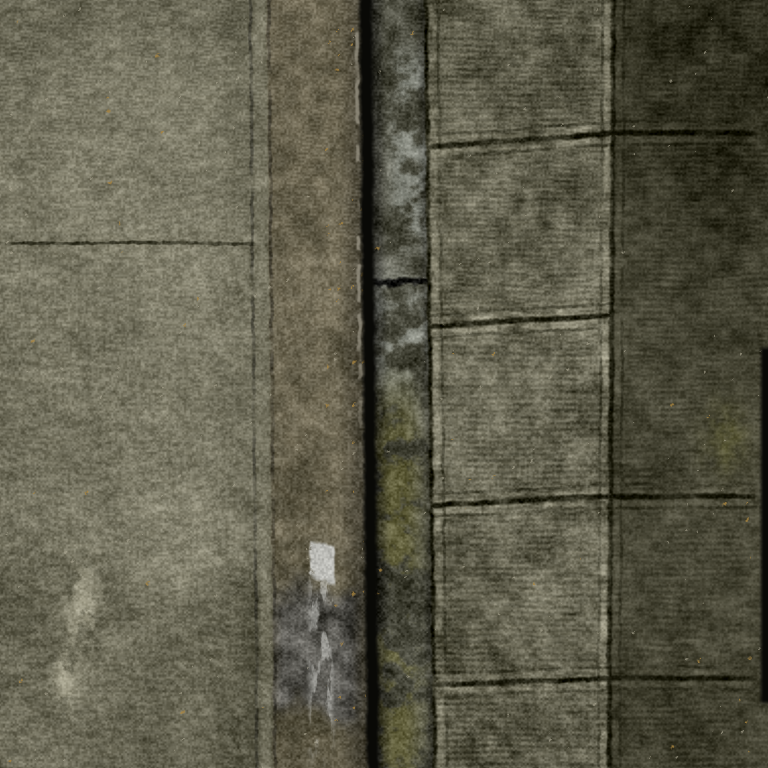
Give the GLSL for this texture, as a WebGL 2 fragment shader.

```glsl
#version 300 es
precision highp float;

uniform vec2 u_resolution;
out vec4 fragColor;

float hash(vec2 p) {
    return fract(sin(dot(p, vec2(127.1, 311.7))) * 43758.5);
}

float noise(vec2 p) {
    vec2 i = floor(p), f = fract(p);
    f = f * f * (3.0 - 2.0 * f);
    return mix(mix(hash(i), hash(i + vec2(1, 0)), f.x),
               mix(hash(i + vec2(0, 1)), hash(i + 1.0), f.x), f.y);
}

// Layered noise centred on zero
float fbm(vec2 p) {
    float sum = -0.48, amp = 0.5;
    for (int i = 0; i < 5; i++) {
        sum += amp * noise(p);
        p = p * 2.03 + 17.3;
        amp *= 0.5;
    }
    return sum;
}

// Soft mask that is 1 between lo and hi
float band(float x, float lo, float hi, float soft) {
    return smoothstep(lo - soft, lo + soft, x) * smoothstep(hi + soft, hi - soft, x);
}

float line(float d, float width) {
    return 1.0 - smoothstep(width * 0.2, width, abs(d));
}

float blob(vec2 p, vec2 center, vec2 radius) {
    vec2 q = (p - center) / radius;
    return exp(-dot(q, q));
}

vec3 concrete(float v) {
    return vec3(v, v * 0.98, v * 0.93 - 0.05);
}

// One jittered speck per cell, kept with the given chance
float specks(vec2 p, float cells, float chance) {
    p *= cells;
    vec2 id = floor(p);
    vec2 d = fract(p) - 0.25 - 0.5 * vec2(hash(id + 3.1), hash(id + 8.7));
    d += 0.25 * (noise(p * 7.0) - 0.5);
    float radius = 0.07 + 0.17 * hash(id + 5.3);
    return step(hash(id), chance) * line(length(d), radius);
}

void main() {
    vec2 uv = gl_FragCoord.xy / u_resolution;
    float wobble = fbm(uv * vec2(12, 40)) * 0.004 + (noise(uv * 150.0) - 0.5) * 0.002;
    float x = uv.x + wobble, y = uv.y;
    float cloud = fbm(uv * 5.0 + 4.0);
    float stain = fbm(uv * 20.0 + 31.0);
    float patchy = fbm(uv * 55.0 + 9.0);
    float mottle = stain + patchy;
    float grain = mix(noise(uv * 200.0), noise(uv * 390.0), 0.65) - 0.5;
    float brush = noise(uv * vec2(70, 300)) - 0.5;
    float wear = smoothstep(-0.3, 0.15, fbm(uv * 38.0));

    // Boundaries leaning slightly with height
    float trimX = mix(0.347, 0.338, y);
    float gapX = mix(0.485, 0.475, y);
    float kerbX = mix(0.565, 0.553, y);
    float paveX = mix(0.793, 0.799, y);

    // Wide slab
    float slab = 0.48 + 0.16 * cloud + 0.12 * mottle + 0.09 * brush;
    slab -= 0.08 * smoothstep(0.28, 0.22, y + 0.05 * cloud);
    slab -= 0.05 * (smoothstep(0.25, 0.34, x) + smoothstep(0.88, 1.0, y));
    float scuff = blob(uv, vec2(0.108, 0.21), vec2(0.022, 0.06)) + blob(uv, vec2(0.085, 0.12), vec2(0.014, 0.04));
    slab += 0.22 * scuff * smoothstep(-0.12, 0.12, mottle);
    slab *= 1.0 - 0.6 * wear * line(y - 0.683 + wobble, 0.0035);
    vec3 color = concrete(slab);

    // Gutter strip, blue-grey stain and pale paint
    vec3 gutter = concrete(0.38 + 0.15 * cloud + 0.2 * mottle) * vec3(1.02, 0.98, 0.95);
    float soot = band(x, 0.355, 0.468, 0.015) * band(y + 0.1 * stain, 0.07, 0.235, 0.03);
    gutter = mix(gutter, vec3(0.29, 0.29, 0.285) + 0.4 * mottle, 0.75 * soot);
    gutter *= 1.0 - 0.3 * smoothstep(0.435, 0.475, x);
    float paint = band(x, 0.404, 0.436, 0.002) * band(y + 0.06 * stain, 0.25, 0.296, 0.004);
    paint *= smoothstep(-0.3, -0.1, patchy);
    float drip = band(x, 0.403, 0.434, 0.006) * band(y, 0.02, 0.26, 0.03);
    drip *= smoothstep(0.0, 0.14, fbm(uv * vec2(85, 25)));
    gutter = mix(gutter, vec3(0.74, 0.74, 0.72), max(paint, drip * 0.6));
    color = mix(color, gutter, smoothstep(0.007, 0.011, x - trimX));

    // Pale trim with worn seams on both sides
    color = mix(color, concrete(0.47 + 0.16 * mottle), 0.85 * line(x - trimX, 0.0125));
    color *= 1.0 - 0.35 * wear * line(abs(x - trimX) - 0.012, 0.0035);

    // Mossy kerb
    vec3 kerb = vec3(0.34, 0.34, 0.29) + 0.2 * cloud + 0.37 * mottle;
    float frost = band(y, 0.68, 0.93, 0.03) * smoothstep(0.495, 0.525, x) + band(y, 0.5, 0.63, 0.05);
    kerb += vec3(0.13, 0.14, 0.15) * frost * smoothstep(-0.18, 0.08, mottle);
    float moss = smoothstep(0.56, 0.4, y) * smoothstep(-0.18, 0.1, cloud + mottle);
    moss *= 1.0 - 0.7 * smoothstep(0.525, 0.555, x);
    kerb = mix(kerb, vec3(0.33, 0.32, 0.16) + 0.3 * mottle, moss * 0.8);
    kerb *= 1.0 - 0.85 * line(y - 0.634 + 3.0 * wobble, 0.007);
    kerb *= mix(0.55, 1.0, band(x, gapX + 0.02, kerbX - 0.005, 0.01));
    color = mix(color, kerb, smoothstep(-0.002, 0.002, x - gapX));

    // Ridged paving in two columns
    float shade = smoothstep(-0.002, 0.002, x - paveX);
    float ridges = sin(785.0 * y + 5.0 * noise(uv * 14.0)) * (0.2 + noise(uv * 30.0));
    float tone = 0.25 * (cloud + mottle) + 0.04 * ridges + 0.11 * brush;
    tone = 0.37 + tone - shade * (0.12 + 0.4 * tone + 0.05 * smoothstep(0.5, 1.0, y));
    float side = abs(x - paveX), kerbSide = x - kerbX;
    float seam = max(line(kerbSide, 0.006), 0.85 * line(side, 0.005));
    float rim = max(line(kerbSide - 0.009, 0.007), line(side - 0.008, 0.006));
    float groove = max(line(kerbSide - 0.017, 0.003), line(side - 0.014, 0.003));
    for (int i = 0; i < 4; i++) {
        float k = float(i);
        float tilt = (0.038 + 0.0127 * k) * min(x - paveX, 0.0);
        float d = abs(y - 0.117 - 0.2365 * k - tilt + wobble);
        float present = i == 2 ? 1.0 - shade : smoothstep(0.99, 0.975, x);
        seam = max(seam, present * line(d, 0.0055));
        rim = max(rim, present * line(d - 0.008, 0.006));
        groove = max(groove, present * line(d - 0.015, 0.003));
    }
    tone += (0.12 - 0.07 * shade) * rim * smoothstep(0.25, 0.75, noise(uv * 70.0));
    tone *= (1.0 - 0.3 * groove * wear) * (1.0 - seam * (0.4 + 0.42 * wear));
    vec3 paving = concrete(tone);
    paving.rg += 0.1 * blob(uv, vec2(0.945, 0.43), vec2(0.025, 0.04)) * (0.5 + 2.0 * patchy);
    color = mix(color, paving, smoothstep(-0.003, 0.001, kerbSide));

    // Grain, then yellow leaves and pale grit
    color += grain * (0.23 - 0.08 * shade);
    float litter = band(x, 0.43, 0.475, 0.01) + band(x, 0.96, 0.985, 0.01) * step(y, 0.42);
    color = mix(color, vec3(0.66, 0.52, 0.25), 0.8 * specks(uv, 60.0, 0.012 + 0.17 * litter));
    color = mix(color, vec3(0.68, 0.66, 0.58), 0.6 * specks(uv + 0.37, 85.0, 0.03));

    // Deep gap with a chipped pale lip, and the dark bar at the right
    float lip = line(x - gapX + 0.011, 0.004) * smoothstep(0.3, 0.6, y);
    lip *= smoothstep(0.4, 0.6, noise(uv * vec2(20, 60)));
    color = mix(color, vec3(0.6, 0.58, 0.52), 0.75 * lip);
    float gap = band(x, gapX - 0.007, gapX + 0.009, 0.004);
    float bar = band(uv.x, 0.991, 1.1, 0.004) * band(y, 0.085, 0.547, 0.004);
    color = mix(color, vec3(0.035, 0.035, 0.024), max(gap, bar));

    fragColor = vec4(clamp(color, 0.0, 1.0), 1.0);
}
```
